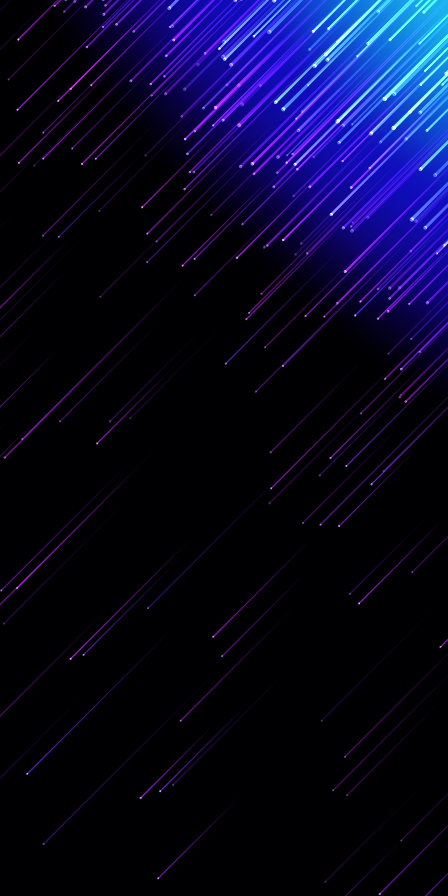
Reproduce this background procedurally as a Shadertoy shader.

```glsl
// Diagonal violet and cyan light streaks raining from a blue glow in the top right corner.

vec4 hash4(vec3 seed) {
    vec4 h = fract(seed.xyzx * vec4(0.1031, 0.1030, 0.0973, 0.1099));
    h += dot(h, h.wzxy + 33.33);
    return fract((h.xxyz + h.yzzw) * h.zywx);
}

// Distance to the glowing corner, with contours between a diamond and a circle
float cornerDistance(vec2 p, vec2 corner) {
    vec2 q = pow(max(abs(corner - p), 1e-4), vec2(1.2));
    return pow(q.x + q.y, 1.0 / 1.2);
}

float inside(float edge, float rim, float d) {
    return 1.0 - smoothstep(edge, rim, d);
}

vec3 glowColor(float d) {
    vec3 color = vec3(0.0, 0.0, 0.006);
    color = mix(color, vec3(0.05, 0.01, 0.42), inside(0.62, 0.93, d));
    color = mix(color, vec3(0.06, 0.05, 0.73), inside(0.45, 0.76, d));
    color = mix(color, vec3(0.05, 0.38, 0.85), inside(0.20, 0.48, d));
    return mix(color, vec3(0.10, 0.70, 0.93), inside(0.0, 0.30, d));
}

// One layer of lanes: each cell along a lane may hold one streak
vec3 streakLayer(vec2 p, vec2 corner, float layer, float pixel) {
    const float laneWidth = 0.04;
    float cellLength = 0.50 + 0.05 * layer;
    mat2 toDiagonal = mat2(1.0, -1.0, 1.0, 1.0) * 0.70710678;
    vec2 origin = vec2(4.0, 4.0 + layer * 0.0173);
    vec2 q = toDiagonal * p + origin;

    float lane = floor(q.y / laneWidth);
    float shift = hash4(vec3(lane, layer, 7.0)).x * cellLength;
    float cell = floor((q.x + shift) / cellLength);
    vec4 rnd = hash4(vec3(lane, cell, layer + 11.0));
    vec4 look = hash4(vec3(cell, lane, layer + 31.0));

    // Head of the streak, in diagonal and canvas coordinates
    vec2 head = vec2((cell + 0.03 + 0.30 * rnd.x) * cellLength - shift,
                     (lane + 0.5 + 0.6 * (rnd.y - 0.5)) * laneWidth);
    float d = cornerDistance((head - origin) * toDiagonal, corner);
    float exists = step(rnd.z, max(0.85 * exp(-2.6 * max(d - 0.75, 0.0)), 0.06));

    // Tapered body that fades towards the tail
    vec2 offset = q - head;
    float along = offset.x / (cellLength * mix(0.40, 0.66, rnd.w));
    float near = inside(0.45, 1.1, d);
    float halfWidth = mix(0.0015, 0.0018 + 0.0022 * look.x, near);
    halfWidth *= 1.0 - 0.4 * clamp(along, 0.0, 1.0);
    float body = inside(halfWidth - 0.5 * pixel, halfWidth + 0.5 * pixel, abs(offset.y));
    body *= step(0.0, along) * pow(max(1.0 - along, 0.0), 0.85);

    float strength = mix(0.25, 1.0, look.y);
    vec3 violet = mix(vec3(0.27, 0.12, 0.75), vec3(0.70, 0.10, 0.88), sqrt(look.z));
    vec3 tint = mix(violet, vec3(0.50, 0.92, 1.0), inside(0.42, 0.70, d + 0.25 * (look.w - 0.5)));

    // Small bright tip
    float radius = mix(0.0022, 0.0050, near * look.x);
    float tip = inside(radius - 0.5 * pixel, radius + 0.6 * pixel, length(offset));
    vec3 tipColor = mix(tint, vec3(0.9, 0.9, 1.0), 0.7);
    return exists * strength * (tint * body + tipColor * tip * 0.8);
}

void mainImage(out vec4 fragColor, in vec2 fragCoord) {
    vec2 p = fragCoord / iResolution.x;
    vec2 corner = vec2(1.0, iResolution.y / iResolution.x);
    vec3 color = glowColor(cornerDistance(p, corner));

    for (int i = 0; i < 9; i++) {
        vec3 light = streakLayer(p, corner, float(i), 1.0 / iResolution.x);
        color += light * (1.0 - 0.35 * color);
    }
    fragColor = vec4(clamp(color, 0.0, 1.0), 1.0);
}
```
